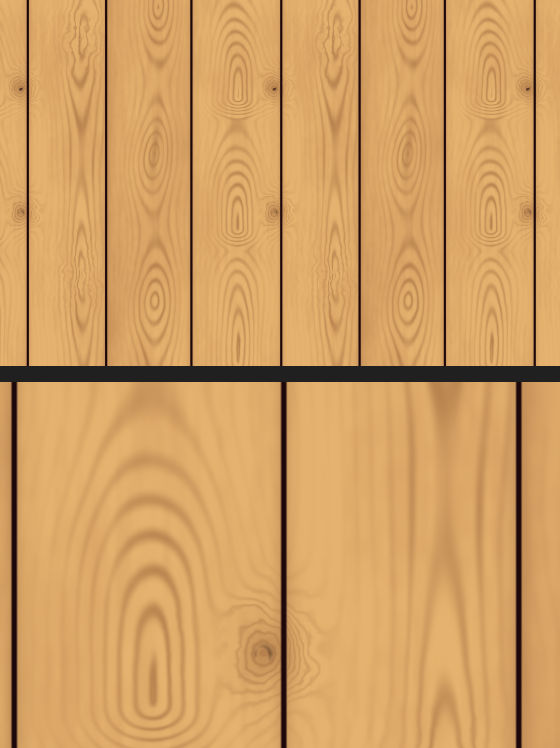
Top: the whole. Bottom: its middle third, enlarged.
A Shadertoy shader for this texture:

```glsl
// Vertical pine boards in a repeating set of three, split by dark gaps.
// Grain is drawn as contours of a distance to a wandering pith, which
// gives long arches, spindles and loops; two knots bend it on board three.

const float PERIOD = 0.6925;  // width of three boards, in canvas heights

float hash(vec2 p) {
    return fract(sin(dot(p, vec2(127.1, 311.7))) * 43758.5453);
}

float noise(vec2 p) {
    vec2 i = floor(p), f = fract(p);
    f = f * f * (3.0 - 2.0 * f);
    return mix(mix(hash(i), hash(i + vec2(1, 0)), f.x),
               mix(hash(i + vec2(0, 1)), hash(i + vec2(1, 1)), f.x), f.y);
}

float fbm(vec2 p) {
    float sum = 0.0, amp = 0.5;
    for (int i = 0; i < 4; i++) {
        sum += amp * noise(p);
        p = p * 2.03 + 7.1;
        amp *= 0.5;
    }
    return sum;
}

// Distance to a knot, wrapped so its stain crosses into the next set
float knotDistance(vec2 p, vec2 centre) {
    vec2 d = p - centre;
    d.x -= PERIOD * round(d.x / PERIOD);
    return length(d * vec2(1.0, 0.85));
}

// Depth of the pith below the surface along each board
float pithDepth(float board, float y) {
    if (board < 0.5) return 0.045 * abs(sin(3.1416 * (y - 0.25) / 0.65));
    if (board < 1.5) return 0.055 * abs(sin(3.1416 * (y - 0.58) / 0.40));
    float s = fract((y - 0.38) / 0.36);
    float height = mix(0.03, 0.085, smoothstep(0.2, 0.4, y));
    return height * smoothstep(0.0, 0.8, s) * (1.0 - smoothstep(0.8, 1.0, s));
}

void mainImage(out vec4 fragColor, in vec2 fragCoord) {
    vec2 p = fragCoord / iResolution.y;
    p.x = mod(p.x - 0.076, PERIOD);
    float board = step(0.214, p.x) + step(0.447, p.x);
    vec2 q = p + board * vec2(3.7, 5.3);

    // Grain field: distance to the pith, bent by noise and by the knots
    float centre = board < 0.5 ? 0.150 : board < 1.5 ? 0.348 : 0.570;
    float depth = pithDepth(board, p.y);
    float across = p.x - centre + 0.022 * (noise(q * vec2(11.0, 5.0)) - 0.5);
    float swirl = board < 0.5 ? 0.045 * exp(-depth * depth * 2500.0) : 0.004;
    across += swirl * (fbm(q * vec2(32.0, 24.0)) - 0.5);
    float knot = min(knotDistance(p, vec2(0.674, 0.42)),
                     knotDistance(p, vec2(0.674, 0.76)));
    knot += 0.022 * (fbm(q * 35.0) - 0.5);
    float knotPull = exp(-knot * knot * 450.0);
    float field = mix(length(vec2(across, depth)), knot, knotPull);

    // Growth lines, strongest near the middle of a board and at the knots
    float ring = 0.5 + 0.5 * sin(6.2832 * (field * 72.0 + 0.7 * noise(q * vec2(20.0, 6.0))));
    float reach = max(exp(-across * across * 420.0), 0.8 * knotPull);
    float lines = pow(ring, 2.5) * (0.08 + 0.92 * reach);
    lines *= 0.45 + 0.75 * noise(q * vec2(45.0, 9.0));

    // Base tone: broad mottling, fine fibres and a little dirt
    float mottle = fbm(q * vec2(9.0, 5.0));
    float fibre = noise(q * vec2(140.0, 9.0)) - 0.5;
    float fleck = noise(q * vec2(150.0, 60.0)) - 0.5;
    float tone = 0.25 + 1.3 * (mottle - 0.47) + 0.4 * fibre + 0.2 * fleck;
    tone += board == 1.0 ? 0.22 + 0.7 * exp(-(p.x - 0.214) * 35.0) : 0.0;
    vec3 col = mix(vec3(0.90, 0.70, 0.435), vec3(0.83, 0.62, 0.38), clamp(tone, 0.0, 1.3));

    // Lines, knots and the dark spindle on the middle board
    vec3 brown = vec3(0.64, 0.43, 0.25);
    col = mix(col, brown, clamp(0.58 * lines, 0.0, 1.0));
    float spindle = exp(-across * across * 9000.0 - pow((p.y - 0.59) * 12.0, 2.0));
    col = mix(col, brown, board == 1.0 ? 0.5 * spindle : 0.0);
    col = mix(col, brown, 0.5 * exp(-knot * knot * 2200.0));
    float pit = exp(-knot * knot * 30000.0) * smoothstep(0.4, 0.75, noise(q * 110.0));
    col = mix(col, vec3(0.20, 0.11, 0.09), 0.8 * pit);

    // Gaps between boards, with a soft brown shoulder
    float gap = min(min(p.x, PERIOD - p.x), min(abs(p.x - 0.214), abs(p.x - 0.447)));
    float pixel = 1.0 / iResolution.y;
    col = mix(col, vec3(0.60, 0.40, 0.24), 0.45 * exp(-gap * 170.0));
    float gapMask = 1.0 - smoothstep(0.0012, 0.0032 + 0.6 * pixel, gap);
    col = mix(col, vec3(0.11, 0.03, 0.04), gapMask);

    fragColor = vec4(col, 1.0);
}
```
